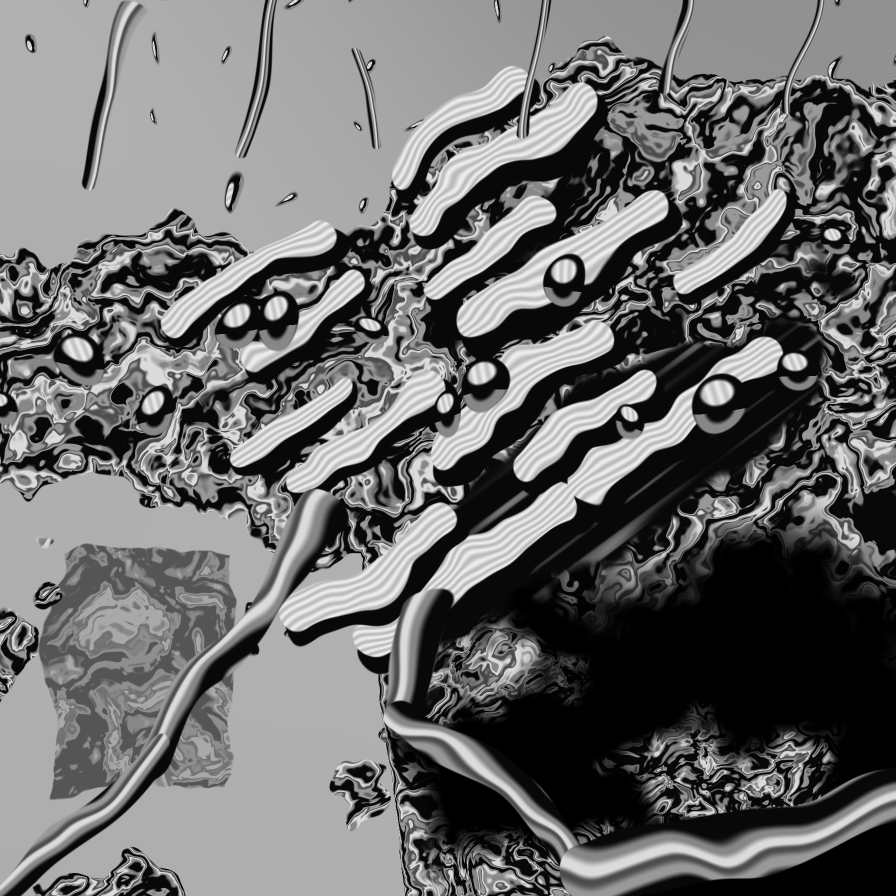
A WebGL 1 fragment shader for this texture:

```glsl
precision highp float;
// Monochrome liquid splash: a chrome-like body of warped noise contours,
// with diagonal ribbons, glassy streaks, tubes, beads and flying drops
// painted over a soft grey backdrop. Four samples per pixel smooth the edges.
uniform vec2 u_resolution;

float hash(vec2 p) {
  p = fract(p * vec2(123.34, 345.45));
  p += dot(p, p + 34.35);
  return fract(p.x * p.y);
}

float noise(vec2 p) {
  vec2 i = floor(p), f = fract(p);
  f = f * f * (3.0 - 2.0 * f);
  return mix(mix(hash(i), hash(i + vec2(1, 0)), f.x),
             mix(hash(i + vec2(0, 1)), hash(i + 1.0), f.x), f.y);
}

float fbm(vec2 p) {
  float sum = 0.0, amp = 0.5;
  for (int i = 0; i < 4; i++) {
    sum += amp * noise(p);
    p = mat2(0.8, 0.6, -0.6, 0.8) * p * 2.03 + 7.1;
    amp *= 0.5;
  }
  return sum;
}

// Cyclic black, grey, white, grey environment seen in the liquid
float reflection(float h) {
  float t = fract(h);
  return 0.03 + 0.5 * smoothstep(0.25, 0.4, t) + 0.33 * smoothstep(0.44, 0.56, t)
    - 0.56 * smoothstep(0.62, 0.7, t) + 0.3 * smoothstep(0.72, 0.84, t)
    - 0.57 * smoothstep(0.9, 1.0, t);
}

float inside(float d) { return smoothstep(0.0012, -0.0012, d); }

// Glossy bead: dark ball, striped highlight on top, grey glow below
void paintBead(inout float c, vec2 q, float r) {
  vec2 n = q / r;
  float light = smoothstep(0.55, 0.4, length((n - vec2(-0.1, 0.38)) * vec2(0.8, 1.1)));
  float shade = mix(0.03, 0.84 + 0.08 * sin(n.x * 16.0 + n.y * 5.0), light);
  shade += 0.5 * smoothstep(0.3, 0.1, abs(length(n + vec2(0, 0.1)) - 0.75)) * step(n.y, -0.3);
  c = mix(c, shade, inside(length(q) - r));
}

// Liquid tube from a to b with reflections running along it
void paintTube(inout float c, vec2 p, vec2 a, vec2 b, float r) {
  vec2 pa = p - a, ba = b - a;
  float along = clamp(dot(pa, ba) / dot(ba, ba), 0.0, 1.0);
  float side = (pa.x * ba.y - pa.y * ba.x) / length(ba) / r;
  r *= 0.7 + 0.6 * noise(p * 14.0);
  float shade = reflection(0.5 + side * 0.42 + 0.55 * (noise(p * 16.0) - 0.5));
  c = mix(c, shade, inside(length(pa - ba * along) - r));
}

// White ribbons with black undersides, on a jittered diagonal grid
void paintRibbons(inout float c, vec2 st) {
  vec2 q = st;
  q.y += 0.035 * (noise(st * vec2(11, 8)) - 0.5) + 0.012 * (noise(st * 34.0) - 0.5);
  float grain = 0.83 + 0.1 * sin(q.y * 800.0 + 7.0 * noise(st * 26.0));
  for (int j = -1; j <= 1; j++) {
    float row = floor(q.y / 0.07) + float(j);
    float shift = hash(vec2(row, 4.7));
    for (int i = -1; i <= 1; i++) {
      float col = floor(q.x / 0.29 + shift) + float(i);
      float seed = hash(vec2(col, row) + 2.3);
      vec2 center = vec2((col + 0.5 - shift) * 0.29, (row + 0.3 + 0.4 * seed) * 0.07);
      vec2 zone = (center - vec2(0.76, 0.16)) / vec2(0.36, 0.25);
      float present = step(dot(zone, zone), 1.0) * step(0.12, seed);
      float r = (0.011 + 0.011 * seed) * (0.65 + 0.7 * noise(st * 15.0));
      vec2 d = q - center;
      d.x -= clamp(d.x, -0.05 - 0.08 * seed, 0.05 + 0.08 * seed);
      c = mix(c, 0.03, present * inside(length(d + vec2(0, r * 0.9)) - r * 1.25));
      c = mix(c, grain, present * inside(length(d) - r));
    }
  }
}

// Sparse stretched drops in the open air
void paintDrops(inout float c, vec2 p) {
  vec2 w = p + 0.012 * (vec2(noise(p * 40.0), noise(p * 40.0 + 9.0)) - 0.5);
  for (int j = -1; j <= 1; j++)
    for (int i = -1; i <= 1; i++) {
      vec2 cell = floor(w / 0.075) + vec2(i, j);
      float seed = hash(cell + 5.1), a = 0.4 + 1.6 * hash(cell + 8.6);
      vec2 q = w - (cell + 0.25 + 0.5 * vec2(seed, hash(cell + 3.4))) * 0.075;
      q = vec2(cos(a) * q.x + sin(a) * q.y, cos(a) * q.y - sin(a) * q.x);
      q.x /= 1.0 + 3.5 * hash(cell + 1.9);
      if (seed < 0.6 && cell.y > 9.0) paintBead(c, q, 0.003 + 0.013 * seed * seed);
    }
}

float scene(vec2 p) {
  vec2 st = vec2(dot(p, vec2(0.8, 0.6)), dot(p, vec2(-0.6, 0.8)));
  float c = mix(0.69, 0.57, smoothstep(0.9, 1.9, p.x + p.y)) + 0.02 * (noise(p * 3.0) - 0.5);
  vec2 bend = vec2(fbm(p * 11.0), fbm(p * 11.0 + 19.7)) - 0.47;
  float flow = fbm(st * vec2(9, 22) + 4.5 * bend);
  float ripple = fbm(p * 34.0 + 5.0 * bend);

  // Thin textured film and the flying drops
  vec2 film = abs(p - vec2(0.16, 0.25) + 0.06 * bend) - vec2(0.1, 0.14);
  c = mix(c, 0.5 + 0.4 * (reflection(ripple * 2.2) - 0.45), inside(max(film.x, film.y)));
  paintDrops(c, p);

  // Main body, its contours following the ragged rim
  float hump = (p.x - 0.21) / 0.08;
  float top = 0.72 + 0.2 * smoothstep(0.3, 0.68, p.x) - 0.05 * smoothstep(0.75, 0.9, p.x)
    + 0.07 * exp(-hump * hump);
  float bottom = mix(0.43, -0.2, smoothstep(0.38, 0.5, p.x));
  float depth = min(top - p.y, p.y - bottom) + 0.2 * (fbm(p * 9.0) - 0.47);
  depth = max(depth, 0.4 * (fbm(p * 7.0 + 3.0) - 0.57) - 0.3 * smoothstep(0.45, 0.65, p.y));
  float body = reflection(flow * 3.6 + 1.3 * exp(-depth * 32.0));

  // Dark glass at lower right, then straight glossy streaks
  float dark = smoothstep(0.43, 0.49, p.x + 0.2 * bend.x) * smoothstep(0.4, 0.33, p.y + 0.2 * bend.y);
  float glints = reflection(ripple * 4.0) * smoothstep(0.4, 0.62, fbm(p * 8.0 + 2.0));
  body = mix(body, glints, dark);
  vec2 zone = (st - vec2(0.84, -0.02)) / vec2(0.3, 0.085);
  float streak = 0.03 + 0.6 * smoothstep(0.6, 0.9, noise(vec2(st.x * 4.0, st.y * 120.0)))
    * noise(st * vec2(14, 40));
  body = mix(body, streak, smoothstep(1.0, 0.85, length(zone) + bend.x));
  c = mix(c, body, inside(-depth));
  paintRibbons(c, st);

  // Strands thrown upward and heavy arms below
  vec2 w = p + 0.05 * (vec2(noise(p * 9.0), noise(p * 9.0 + 31.0)) - 0.5);
  for (int i = 0; i < 6; i++) {
    float k = float(i), seed = hash(vec2(k, 6.2));
    vec2 root = vec2(0.1 + 0.16 * k, 0.8 + 0.02 * k);
    paintTube(c, w, root, root + vec2(0.12 * seed - 0.02, 0.1 + 0.12 * seed), 0.004 + 0.006 * seed);
  }
  paintTube(c, w, vec2(0.36, 0.42), vec2(0.18, 0.16), 0.022);
  paintTube(c, w, vec2(0.18, 0.16), vec2(-0.02, 0.01), 0.017);
  paintTube(c, w, vec2(0.49, 0.34), vec2(0.45, 0.22), 0.024);
  paintTube(c, w, vec2(0.45, 0.22), vec2(0.66, 0.04), 0.024);
  paintTube(c, w, vec2(0.66, 0.04), vec2(1.02, 0.1), 0.034);

  // Round beads at the tips
  for (int i = 0; i < 13; i++) {
    float k = float(i), seed = hash(vec2(k, 2.6));
    vec2 center = vec2(fract(0.08 + k * 0.618), 0.44 + 0.32 * hash(vec2(k, 9.3)));
    paintBead(c, w - center, 0.014 + 0.018 * seed);
  }
  return c;
}

void main() {
  float tone = 0.0;
  for (int j = 0; j < 2; j++)
    for (int i = 0; i < 2; i++)
      tone += 0.25 * scene((gl_FragCoord.xy + 0.5 * vec2(i, j) - 0.25) / u_resolution);
  gl_FragColor = vec4(vec3(tone), 1.0);
}
```
